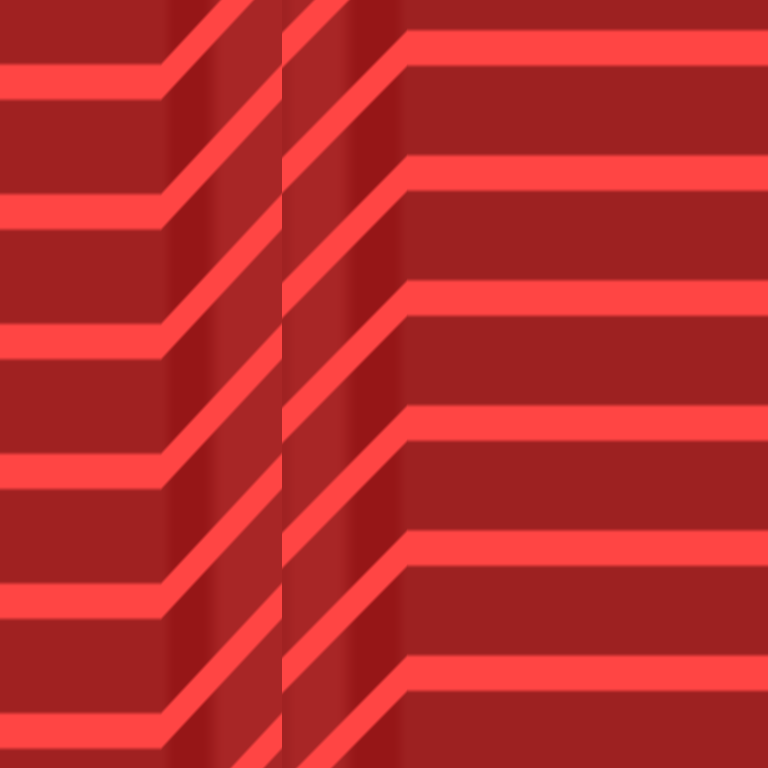
A WebGL 2 fragment shader for this pattern:

```glsl
#version 300 es
precision highp float;
// Bright stripes on dark red: flat at both sides, rising steeply in two folded panels
// that meet at an offset seam. Each side shears its vertical coordinate past its fold
// and repeats it; smooth steps across x shade the folds.

#define FOLD_LEFT 0.2096
#define SEAM 0.3672
#define FOLD_RIGHT 0.5306
#define PERIOD_LEFT 0.1690
#define PERIOD_RIGHT 0.1628
#define FIRST_LEFT 0.1068
#define FIRST_RIGHT 0.0625
#define SLOPE_LEFT 1.075
#define SLOPE_RIGHT 1.016
#define STRIPE_WIDTH 0.0460
#define EDGE_SOFTNESS 0.0038

uniform vec2 u_resolution;
out vec4 fragColor;

const vec3 STRIPE_RED = vec3(1.0, 0.27, 0.267);
const vec3 FLAT_LEFT = vec3(0.629, 0.130, 0.130);
const vec3 FLAT_RIGHT = vec3(0.616, 0.129, 0.129);
const vec3 FOLD_SHADOW = vec3(0.588, 0.086, 0.090);
const vec3 PANEL_RED = vec3(0.660, 0.148, 0.148);

// Distance from v to the nearest of the lines at first + n * period
float lineDistance(float v, float first, float period) {
    return abs(fract((v - first) / period + 0.5) - 0.5) * period;
}

// Stripe coverage; depth is measured down from the top edge
float stripes(float x, float depth, float pixel) {
    bool left = x < SEAM;
    float rise = left ? SLOPE_LEFT * max(x - FOLD_LEFT, 0.0)
                      : -SLOPE_RIGHT * max(FOLD_RIGHT - x, 0.0);
    float d = left ? lineDistance(depth + rise, FIRST_LEFT, PERIOD_LEFT)
                   : lineDistance(depth + rise, FIRST_RIGHT, PERIOD_RIGHT);
    float soft = max(EDGE_SOFTNESS, pixel);
    return 1.0 - smoothstep(-soft, soft, d - 0.5 * STRIPE_WIDTH);
}

// Shading across x: flat, shadowed fold, lit panel, seam, then the same in reverse
vec3 background(float x) {
    bool left = x < SEAM;
    float inward = left ? x - FOLD_LEFT : FOLD_RIGHT - x;
    float shadow = smoothstep(-0.002, 0.020, inward);
    float lit = left ? smoothstep(0.052, 0.084, inward)
                     : smoothstep(0.062, 0.094, inward);
    vec3 color = mix(left ? FLAT_LEFT : FLAT_RIGHT, FOLD_SHADOW, shadow);
    color = mix(color, PANEL_RED, lit);
    // Faint dark band just right of the seam
    float seamBand = left ? 0.0 : 1.0 - smoothstep(0.004, 0.020, x - SEAM);
    return mix(color, FLAT_RIGHT, 0.7 * seamBand);
}

void main() {
    vec2 uv = gl_FragCoord.xy / u_resolution;
    float coverage = stripes(uv.x, 1.0 - uv.y, 1.0 / u_resolution.y);
    fragColor = vec4(mix(background(uv.x), STRIPE_RED, coverage), 1.0);
}
```
